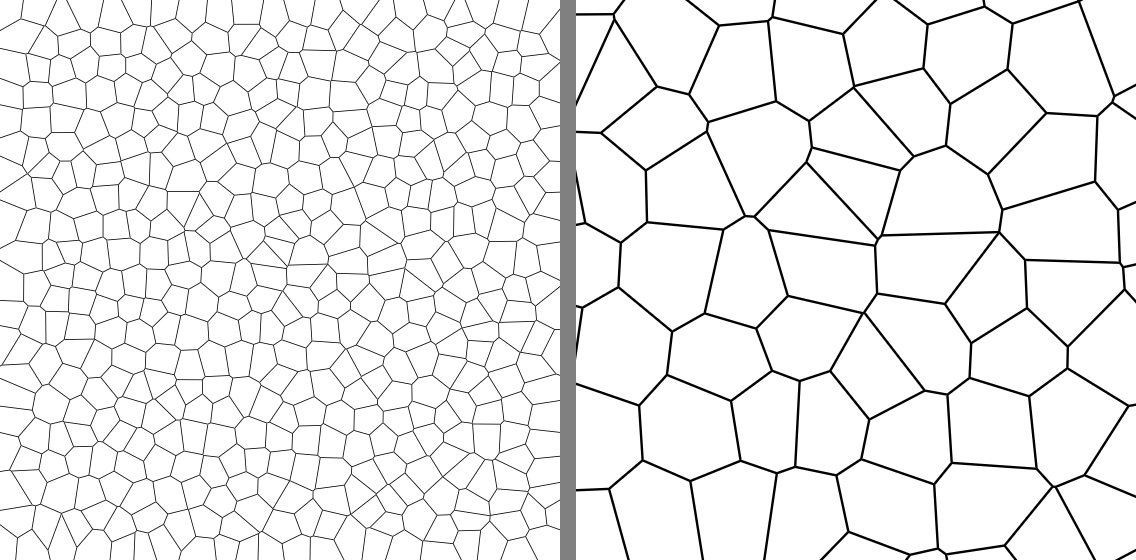
Left, the full canvas; right, a detail of the centre.
Reproduce this pattern procedurally as a Shadertoy shader.

```glsl
const float CELLS = 21.0;
const vec3 PAPER = vec3(1.0);
const vec3 INK = vec3(0.0);

vec2 hash22(vec2 p) {
    vec3 q = fract(vec3(p.xyx) * vec3(0.1031, 0.1030, 0.0973));
    q += dot(q, q.yzx + 33.33);
    return fract((q.xx + q.yz) * q.zy);
}

// Staggered grid point with random displacement
vec2 jitteredPoint(vec2 cell) {
    float stagger = 0.5 * mod(cell.y, 2.0) - 0.25;
    return cell + 0.5 + vec2(stagger, 0.0) + 0.9 * (hash22(cell + 57.0) - 0.5);
}

// Push each point away from close neighbours to even out the spacing
vec2 relaxedSite(vec2 cell) {
    vec2 site = jitteredPoint(cell);
    vec2 push = vec2(0.0);
    for (int y = -1; y <= 1; y++) {
        for (int x = -1; x <= 1; x++) {
            if (x == 0 && y == 0) continue;
            vec2 away = site - jitteredPoint(cell + vec2(x, y));
            float gap = max(length(away), 0.001);
            push += away / gap * max(0.0, 1.0 - gap);
        }
    }
    return site + 0.35 * push;
}

// Distance to the nearest Voronoi border, in cell units
float borderDistance(vec2 p) {
    vec2 offsets[25];
    vec2 nearest = vec2(9.0);

    for (int i = 0; i < 25; i++) {
        vec2 cell = floor(p) + vec2(i % 5 - 2, i / 5 - 2);
        // No sites beyond the canvas, so the outer cells stay open
        bool inside = all(greaterThanEqual(cell, vec2(0.0)))
                   && all(lessThan(cell, vec2(CELLS)));
        offsets[i] = inside ? clamp(relaxedSite(cell), 0.2, CELLS - 0.2) - p : vec2(99.0);
        if (dot(offsets[i], offsets[i]) < dot(nearest, nearest)) nearest = offsets[i];
    }

    float border = 9.0;
    for (int i = 0; i < 25; i++) {
        vec2 across = offsets[i] - nearest;
        if (offsets[i].x < 90.0 && dot(across, across) > 0.00001)
            border = min(border, dot(0.5 * (offsets[i] + nearest), normalize(across)));
    }
    return border;
}

void mainImage(out vec4 fragColor, in vec2 fragCoord) {
    float size = min(iResolution.x, iResolution.y);
    float border = borderDistance(fragCoord / size * CELLS) / CELLS;

    // Share of the pixel covered by a hairline of constant canvas width
    float pixel = 1.0 / size;
    float lineWidth = 1.0 / 700.0;
    float coverage = clamp(0.5 * (lineWidth + pixel) - border, 0.0, min(lineWidth, pixel)) / pixel;

    fragColor = vec4(mix(PAPER, INK, coverage), 1.0);
}
```
